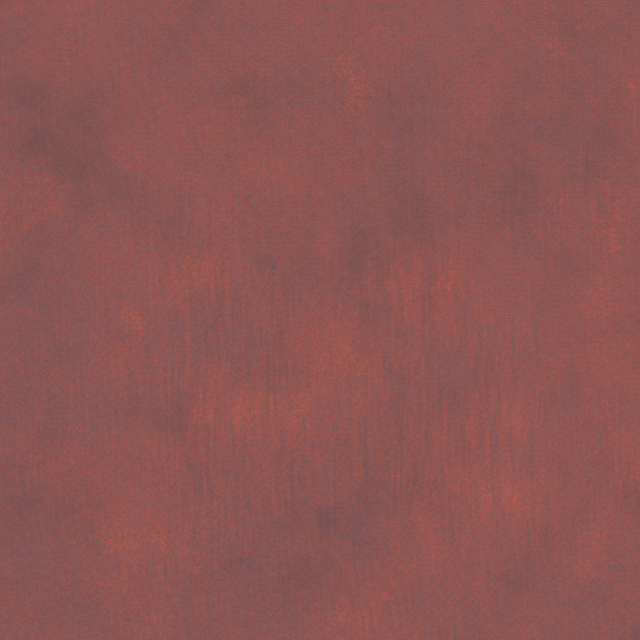
Write a Shadertoy shader that draws this texture.

```glsl
// Weathered red plaster: mauve grey and rust pigment mixed by cloudy fractal noise,
// broken up by fine grain and faint vertical streaks, with soft umber stains
// and sparse warm worn patches on top.

#define MAUVE vec3(0.508, 0.347, 0.343)
#define RUST vec3(0.626, 0.322, 0.284)
#define UMBER vec3(0.450, 0.322, 0.308)
#define EMBER vec3(0.700, 0.370, 0.305)
#define CLOUD_SCALE 6.0
#define STAIN_SCALE 7.5
#define GRAIN_SCALE 270.0
#define STREAK_SCALE vec2(190.0, 19.0)
#define GRAIN_AMOUNT 1.05
#define STREAK_AMOUNT 0.50
#define ROUGHNESS 0.66

float hash(vec2 p) {
    return fract(sin(dot(p, vec2(127.1, 311.7))) * 43758.5453);
}

float valueNoise(vec2 p) {
    vec2 cell = floor(p);
    vec2 f = fract(p);
    f = f * f * (3.0 - 2.0 * f);
    float low = mix(hash(cell), hash(cell + vec2(1.0, 0.0)), f.x);
    float high = mix(hash(cell + vec2(0.0, 1.0)), hash(cell + vec2(1.0, 1.0)), f.x);
    return mix(low, high, f.y);
}

// Fractal noise with rotated octaves, centred on zero
float fbm(vec2 p) {
    const mat2 turn = mat2(0.8, 0.6, -0.6, 0.8);
    float sum = 0.0;
    float weight = 0.42;
    for (int i = 0; i < 6; i++) {
        sum += weight * (valueNoise(p) - 0.5);
        p = turn * p * 2.03 + 17.3;
        weight *= ROUGHNESS;
    }
    return sum;
}

// Fine speckle from two overlapping sizes, centred on zero
float speckle(vec2 uv) {
    vec2 p = mat2(0.88, 0.47, -0.47, 0.88) * uv * GRAIN_SCALE;
    return 0.6 * valueNoise(p) + 0.6 * valueNoise(p * 1.83 + 41.0) - 0.6;
}

void mainImage(out vec4 fragColor, in vec2 fragCoord) {
    vec2 uv = fragCoord / min(iResolution.x, iResolution.y);

    // Large forms
    float cloud = fbm(uv * CLOUD_SCALE + 3.7);
    float stain = fbm(uv * vec2(1.0, 1.1) * STAIN_SCALE + 29.1);
    float worn = fbm(uv * vec2(12.0, 10.0) + 61.4);

    // Fine forms; streaks fade in and out in broad areas
    float grain = speckle(uv);
    vec2 streakUv = uv * STREAK_SCALE + vec2(3.0 * worn, 0.0);
    float streak = 0.6 * valueNoise(streakUv) + 0.4 * valueNoise(streakUv * 1.9 + 9.0) - 0.5;
    float streakArea = smoothstep(-0.10, 0.25, fbm(uv * 3.0 + 83.0));

    // Pigment mix
    float rust = 0.41 + 0.55 * cloud + 0.35 * worn + GRAIN_AMOUNT * grain
               + STREAK_AMOUNT * streak * streakArea;
    vec3 color = mix(MAUVE, RUST, clamp(rust, -0.15, 1.2));

    // Umber stains and ember patches, both ragged by the grain
    float stainMask = smoothstep(0.05, 0.38, stain - 0.25 * cloud + 0.10 * grain);
    color = mix(color, UMBER, 0.50 * stainMask);
    float emberMask = smoothstep(0.16, 0.52, worn + 0.20 * cloud - 0.25 * stain + 0.42 * grain);
    color = mix(color, EMBER, 0.50 * emberMask);

    // Gentle relief in brightness
    float relief = 0.09 * (cloud - 0.6 * stain) + 0.07 * streak * streakArea;
    float tooth = 0.10 * (valueNoise(uv * 410.0 + 7.0) - 0.5);
    color *= 1.005 + relief + tooth;

    fragColor = vec4(color, 1.0);
}
```
